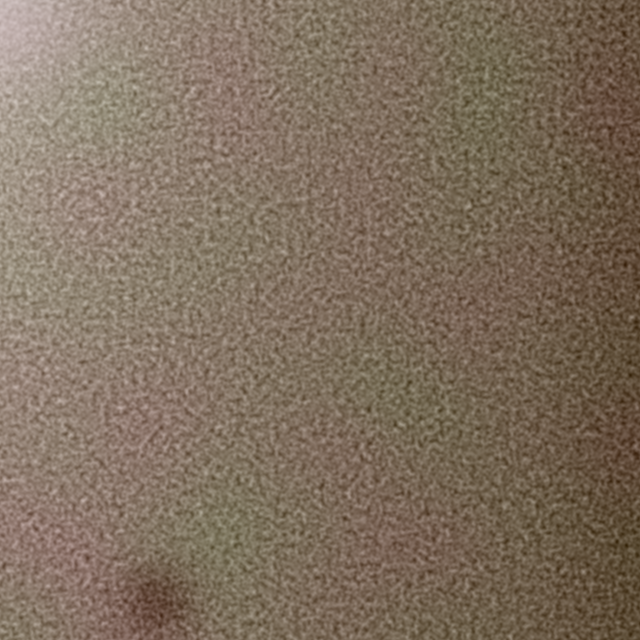
Reproduce this texture procedurally as a Shadertoy shader.

```glsl
// Soft brown grainy surface: a pale upper left corner fades to a dark right edge.
// Broad light is summed from smooth falloffs, then two rotated layers of
// gradient noise add fine worm-like grain and faint pink and green patches.

const vec3  MEAN_COLOR   = vec3(0.510, 0.450, 0.382);
const vec3  LIGHT_SLOPE  = vec3(1.00, 1.06, 1.16);   // colour change per unit of light
const vec3  CORNER_TINT  = vec3(-0.01, 0.00, 0.015);
const vec3  PATCH_TINT   = vec3(0.022, -0.018, 0.012);
const vec2  SPOT_CENTER  = vec2(0.245, 0.060);
const float SPOT_RADIUS  = 0.058;
const float SPOT_DEPTH   = 0.15;
const float CORNER_GLOW  = 0.09;
const float CORNER_SIZE  = 0.15;
const float COARSE_CELLS = 98.0;
const float FINE_CELLS   = 152.0;
const float GRAIN_AMOUNT = 0.235;
const float PATCH_CELLS  = 5.0;
const mat2  GRAIN_TURN   = mat2(0.8, 0.6, -0.6, 0.8);

// Integer hash giving a gradient vector for one lattice point
vec2 latticeGradient(vec2 cell) {
    uvec2 v = uvec2(ivec2(cell) + 4096);
    v = v * 1664525u + 1013904u;
    v.x += v.y * 1664525u;
    v.y += v.x * 1664525u;
    v ^= v >> 16u;
    v.x += v.y * 1664525u;
    v.y += v.x * 1664525u;
    v ^= v >> 16u;
    return vec2(v & 65535u) / 32767.5 - 1.0;
}

float gradientNoise(vec2 p) {
    vec2 cell = floor(p);
    vec2 f = p - cell;
    vec2 w = f * f * f * (f * (f * 6.0 - 15.0) + 10.0);
    vec2 e = vec2(0.0, 1.0);
    float a = dot(latticeGradient(cell), f);
    float b = dot(latticeGradient(cell + e.yx), f - e.yx);
    float c = dot(latticeGradient(cell + e.xy), f - e.xy);
    float d = dot(latticeGradient(cell + e.yy), f - e.yy);
    return mix(mix(a, b, w.x), mix(c, d, w.x), w.y);
}

float falloff(vec2 offset, float radius) {
    return exp(-dot(offset, offset) / (radius * radius));
}

// Broad brightness, relative to the mean colour
float broadLight(vec2 uv) {
    float light = 0.17 * (0.5 - uv.x) - 0.015;
    light += 0.03 * (uv.y - 0.5);
    light += 0.13 * exp(-4.0 * uv.x) * (uv.y - 0.3);
    light -= 0.04 * smoothstep(0.8, 1.0, uv.x);
    return light;
}

// Fine grain from two layers at different scales and angles
float grain(vec2 uv) {
    float coarse = gradientNoise(uv * COARSE_CELLS);
    float fine = gradientNoise(GRAIN_TURN * uv * FINE_CELLS + 37.3);
    return 0.8 * coarse + 0.75 * fine;
}

void mainImage(out vec4 fragColor, in vec2 fragCoord) {
    vec2 uv = fragCoord / iResolution.xy;

    // Light, corner glow and dark spot
    float corner = falloff(uv - vec2(0.0, 1.0), CORNER_SIZE);
    float spot = falloff(uv - SPOT_CENTER, SPOT_RADIUS);
    float light = broadLight(uv) + CORNER_GLOW * corner - SPOT_DEPTH * spot;

    // Grain softens where the corner glows
    light += GRAIN_AMOUNT * grain(uv) * (1.0 - 0.6 * corner);

    // Colour ramp and faint tints
    vec3 color = MEAN_COLOR + LIGHT_SLOPE * light + CORNER_TINT * corner;
    float pinkness = 1.5 * gradientNoise(uv * PATCH_CELLS + 11.7);
    pinkness += 0.4 * falloff(uv - vec2(0.1, 0.25), 0.3) + 0.6 * spot;
    color += PATCH_TINT * pinkness;

    fragColor = vec4(clamp(color, 0.0, 1.0), 1.0);
}
```
